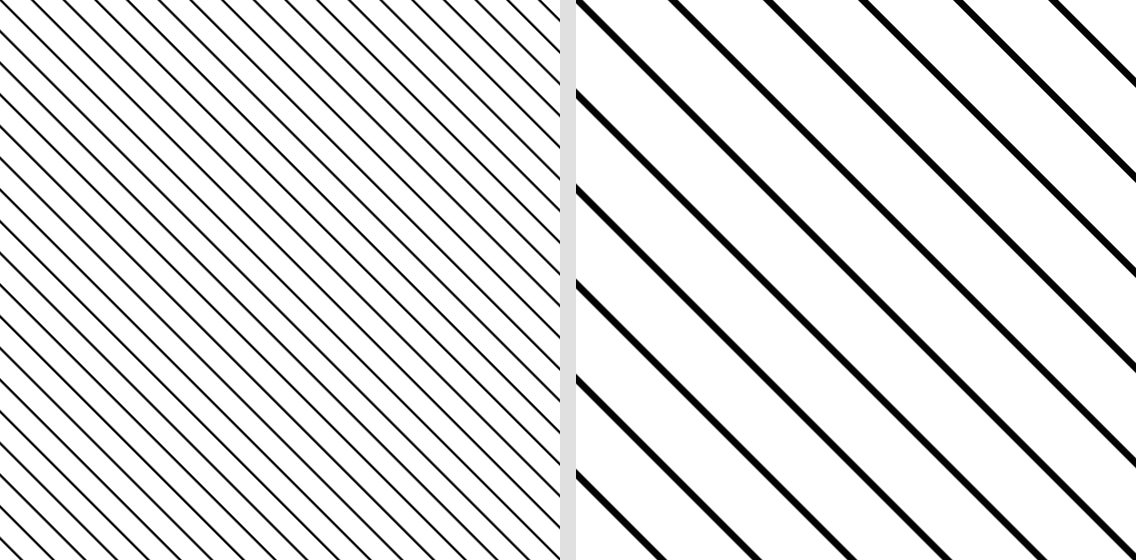
Left, the full canvas; right, a detail of the centre.
Write a three.js fragment shader that draws this pattern.

```glsl
varying vec2 vUv;

// Coverage of a stripe centred on every whole number, with a smoothed edge
float stripeCoverage(float position, float halfWidth) {
  float toCentre = abs(fract(position + 0.5) - 0.5);
  return clamp((halfWidth - toCentre) / fwidth(position) + 0.5, 0.0, 1.0);
}

void main() {
  vec3 paper = vec3(1.0);
  vec3 ink = vec3(0.01);

  // Falling diagonals, counted outward from the upper left corner
  float diagonal = (vUv.x + vUv.y - 1.001) * 17.67;

  gl_FragColor = vec4(mix(paper, ink, stripeCoverage(diagonal, 0.0525)), 1.0);
}
```
